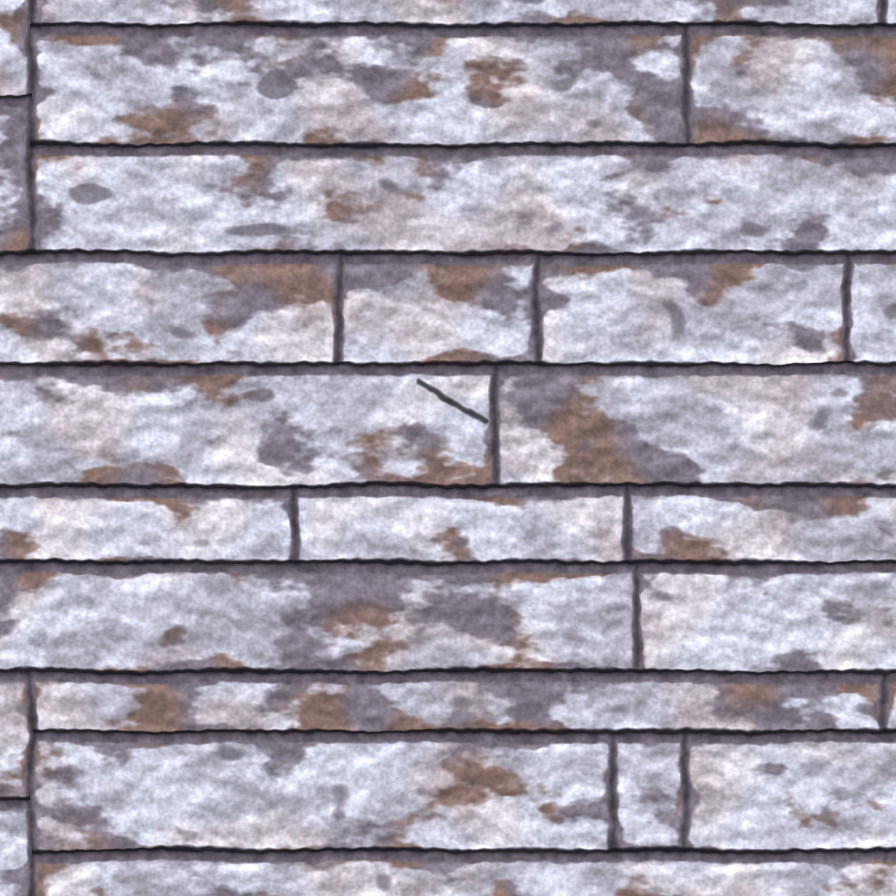
Write a WebGL 2 fragment shader that draws this texture.

```glsl
#version 300 es
precision highp float;
// Whitewashed ledge-stone wall: ten uneven courses of long thin stones.
// Each stone is a box found from course and joint positions, with warped edges;
// gradient noise adds limewash, bare brown patches, pits and surface relief.

#define EDGE_WARP 0.0045
#define TOP_MORTAR 0.011
#define SIDE_MORTAR 0.0055
#define SHADOW_WIDTH 0.0042
#define WASH_LEVEL 0.13
#define RELIEF 0.55
#define GRAIN 0.11
#define COLUMN_X 0.035

uniform vec2 u_resolution;
out vec4 fragColor;

const vec3 WASH_LIGHT = vec3(0.82, 0.83, 0.90);
const vec3 WASH_DULL = vec3(0.69, 0.68, 0.74);
const vec3 BARE_GREY = vec3(0.50, 0.47, 0.52);
const vec3 BARE_BROWN = vec3(0.52, 0.43, 0.41);
const vec3 MORTAR = vec3(0.43, 0.40, 0.45);
const vec3 SHADOW = vec3(0.10, 0.09, 0.11);

// Course boundaries from bottom to top, and the upright joints in each course
const float COURSE[11] = float[11](-0.072, 0.0495, 0.182, 0.249, 0.371, 0.456,
                                   0.592, 0.716, 0.837, 0.971, 1.038);
const vec3 JOINTS[10] = vec3[10](
    vec3(COLUMN_X, 2, 2), vec3(COLUMN_X, 0.684, 0.766), vec3(COLUMN_X, 0.986, 2),
    vec3(0.710, 2, 2), vec3(0.328, 0.700, 2), vec3(0.552, 2, 2),
    vec3(0.378, 0.600, 0.945), vec3(COLUMN_X, 2, 2), vec3(COLUMN_X, 0.766, 2),
    vec3(COLUMN_X, 0.986, 2));

vec2 gradientAt(ivec2 cell) {
    uint h = uint(cell.x) * 374761393u + uint(cell.y) * 668265263u;
    h = (h ^ (h >> 13)) * 1274126177u;
    h ^= h >> 16;
    float angle = float(h & 65535u) / 65536.0 * 6.28318;
    return vec2(cos(angle), sin(angle));
}

float noise(vec2 p) {
    ivec2 c = ivec2(floor(p));
    vec2 f = fract(p);
    vec2 u = f * f * f * (f * (f * 6.0 - 15.0) + 10.0);
    ivec2 e = ivec2(1, 0);
    float a = dot(gradientAt(c), f);
    float b = dot(gradientAt(c + e.xy), f - vec2(1, 0));
    float d = dot(gradientAt(c + e.yx), f - vec2(0, 1));
    float g = dot(gradientAt(c + e.xx), f - vec2(1, 1));
    return mix(mix(a, b, u.x), mix(d, g, u.x), u.y);
}

float fbm(vec2 p) {
    float sum = 0.0, gain = 0.5;
    for (int i = 0; i < 5; i++) {
        sum += gain * noise(p);
        p = mat2(1.6, 1.2, -1.2, 1.6) * p + 7.3;
        gain *= 0.56;
    }
    return sum;
}

// Box of the stone under p: left, bottom, right, top
vec4 stoneBox(vec2 p) {
    int row = 0;
    for (int i = 1; i < 10; i++) if (p.y >= COURSE[i]) row = i;
    vec4 box = vec4(-0.2, COURSE[row], 1.2, COURSE[row + 1]);
    for (int j = 0; j < 3; j++) {
        float x = JOINTS[row][j];
        if (x <= p.x) box.x = max(box.x, x);
        else box.z = min(box.z, x);
    }
    // Taller stones that bridge courses along the left side
    if (p.x < COLUMN_X && p.y < COURSE[3])
        box.yw = p.y < 0.108 ? vec2(-0.05, 0.108) : vec2(0.108, COURSE[3]);
    if (p.x < COLUMN_X && p.y >= COURSE[7])
        box.yw = p.y < 0.892 ? vec2(COURSE[7], 0.892) : vec2(0.892, 1.05);
    return box;
}

float segmentDistance(vec2 p, vec2 a, vec2 b) {
    vec2 pa = p - a, ba = b - a;
    return length(pa - ba * clamp(dot(pa, ba) / dot(ba, ba), 0.0, 1.0));
}

void main() {
    vec2 p = gl_FragCoord.xy / u_resolution;
    vec2 warp = vec2(noise(p * 19.0 + 40.0), noise(p * vec2(9.0, 5.0)))
              + 0.55 * vec2(noise(p * 70.0), noise(p * 75.0 + 9.0));
    vec2 q = p + EDGE_WARP * warp;
    vec4 box = stoneBox(q);
    float id = fract(sin(box.x * 91.7 + box.y * 57.3) * 431.7);
    float below = q.y - box.y, above = box.w - q.y;
    float side = min(q.x - box.x, box.z - q.x);
    float rim = min(min(below, above - TOP_MORTAR), side - SIDE_MORTAR);

    // Limewash, worn away in ragged patches and along the edges
    vec2 s = p + id * 13.0;
    float wear = fbm(s * vec2(6.0, 11.0)) + WASH_LEVEL + 0.12 * (id - 0.5);
    wear -= 0.17 * exp(-max(rim, 0.0) / 0.007);
    float wash = smoothstep(-0.05, 0.06, wear);
    float cloud = fbm(s * vec2(9.0, 13.0) + 31.0) + 0.12 * (id - 0.35);
    vec3 washed = mix(WASH_DULL, WASH_LIGHT, smoothstep(-0.16, 0.13, cloud));
    washed += vec3(0.03, 0.0, -0.03) * smoothstep(0.0, 0.25, noise(s * 8.0 + 5.0));
    vec3 bare = mix(BARE_GREY, BARE_BROWN, smoothstep(-0.1, 0.2, noise(s * 11.0)));
    vec3 color = mix(bare, washed, wash);

    // Relief lit from above, with scattered pits and one broken corner
    vec2 r = s * vec2(22.0, 34.0);
    color *= 1.0 + RELIEF * (fbm(r) - fbm(r + vec2(-0.08, 0.3)));
    float pit = smoothstep(0.40, 0.50, noise(s * vec2(15.0, 24.0) + 3.0));
    color = mix(color, BARE_GREY * 0.85, 0.75 * pit);
    float crack = segmentDistance(q, vec2(0.467, 0.573), vec2(0.542, 0.530));
    color *= 1.0 - 0.65 * (1.0 - smoothstep(0.001, 0.005, crack));
    color *= 1.0 + 0.06 * exp(-abs(rim - 0.006) / 0.003);

    // Mortar strips, then the dark undercut below every stone
    float face = smoothstep(-0.002, 0.002, rim);
    vec3 mortar = MORTAR * (1.0 + 0.6 * fbm(p * 45.0));
    mortar *= mix(0.68, 1.0, smoothstep(0.0, SIDE_MORTAR, side));
    color = mix(mortar, color, face);
    float width = SHADOW_WIDTH * (1.0 + 0.9 * noise(vec2(p.x * 8.0, box.y * 70.0)));
    float undercut = 1.0 - smoothstep(width * 0.5, width * 1.4, below);
    undercut = max(undercut, 0.85 * exp(-above / 0.003));
    color = mix(color, SHADOW, 0.92 * undercut);

    color *= 1.0 + GRAIN * (noise(p * 210.0) + noise(p * 110.0));
    fragColor = vec4(clamp(color, 0.0, 1.0), 1.0);
}
```
